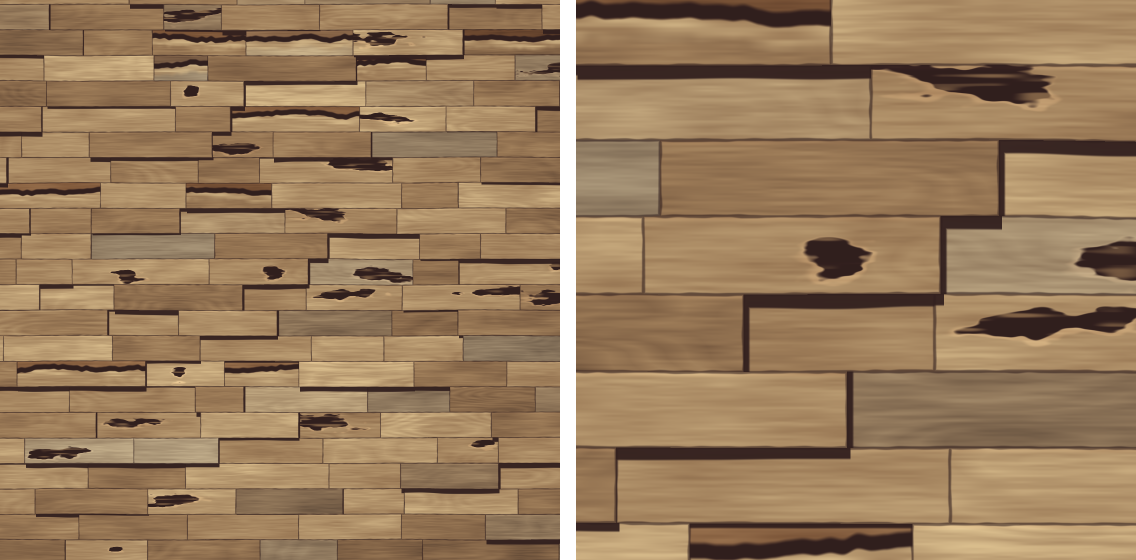
Left, the full canvas; right, a detail of the centre.
Write a WebGL 2 fragment shader that draws this texture.

```glsl
#version 300 es
precision highp float;
uniform vec2 u_resolution;
out vec4 fragColor;

#define ROWS 21.97
#define ROW_OFFSET 0.2
#define COLUMNS 5.8
#define JOINT_JITTER 0.56
#define SHADOW_DROP 0.0088
#define SHADOW_SIDE 0.0042
#define SEAM_WIDTH 0.0011
#define GRAIN_STRENGTH 0.30
#define TONE_SPREAD 0.52
#define GOUGE_SHARE 0.17
#define TORN_SHARE 0.07

const vec3 SHADE = vec3(0.19, 0.12, 0.115);
const vec3 UMBER = vec3(0.36, 0.27, 0.20);
const vec3 BROWN = vec3(0.50, 0.38, 0.27);
const vec3 TAN = vec3(0.61, 0.48, 0.34);
const vec3 SAND = vec3(0.71, 0.59, 0.43);
const vec3 PALE = vec3(0.85, 0.74, 0.55);

struct Block { vec2 id; float left; float right; float height; };

float hash(vec2 p) {
  vec3 q = fract(p.xyx * 0.1031);
  q += dot(q, q.yzx + 33.33);
  return fract((q.x + q.y) * q.z);
}
float noise(vec2 p) {
  vec2 i = floor(p), f = fract(p);
  f = f * f * (3.0 - 2.0 * f);
  return mix(mix(hash(i), hash(i + vec2(1, 0)), f.x),
             mix(hash(i + vec2(0, 1)), hash(i + 1.0), f.x), f.y);
}

// Staggered blocks with uneven joints
float jointAt(float column, float row) {
  float jitter = JOINT_JITTER * (hash(vec2(column, row + 40.0)) - 0.5);
  return (column - hash(vec2(row, 7.3)) + jitter) / COLUMNS;
}
Block blockAt(float x, float row) {
  float column = floor(x * COLUMNS + hash(vec2(row, 7.3)));
  if (x < jointAt(column, row)) column -= 1.0;
  else if (x >= jointAt(column + 1.0, row)) column += 1.0;
  vec2 id = vec2(column, row);
  return Block(id, jointAt(column, row), jointAt(column + 1.0, row), hash(id + 91.7));
}

vec3 woodRamp(float t) {
  t = clamp(t, 0.0, 1.0) * 4.0;
  vec3 c = mix(UMBER, BROWN, min(t, 1.0));
  c = mix(c, TAN, clamp(t - 1.0, 0.0, 1.0));
  c = mix(c, SAND, clamp(t - 2.0, 0.0, 1.0));
  return mix(c, PALE, clamp(t - 3.0, 0.0, 1.0));
}
// Long fibres, curved growth rings and soft stains
float woodGrain(vec2 g, vec2 id) {
  float fibre = noise(g * vec2(22, 430)) + 0.6 * noise(g * vec2(60, 800)) - 0.8;
  float rings = abs(fract(noise(g * vec2(7, 38)) * 6.0 + 0.3 * noise(g * vec2(30, 90))) - 0.5) - 0.25;
  float stain = noise(g * vec2(14, 55)) - 0.5;
  return fibre * 0.55 + rings * hash(id + 5.1) * 0.9 + stain * 0.8;
}

// Ragged hollow with a bright lower lip
vec3 addGouge(vec3 c, vec2 q, vec2 size, vec2 g, vec2 id) {
  vec2 centre = size * mix(vec2(0.2, 0.35), vec2(0.8), vec2(hash(id + 11.0), hash(id + 12.0)));
  vec2 reach = mix(vec2(0.012, 0.005), vec2(0.075, 0.013), vec2(hash(id + 13.0), hash(id + 14.0)));
  vec2 d = q - centre;
  d.y += d.x * (hash(id + 15.0) - 0.5) * 0.3;
  float rough = (noise(g * vec2(45, 150)) - 0.5) * 1.3 + (noise(g * vec2(130, 420)) - 0.5) * 0.4;
  float lip = length((d + vec2(0.0, 0.002)) / reach) + rough;
  c = mix(c, c * 1.14, 1.0 - smoothstep(0.95, 1.25, lip));
  vec3 inside = mix(SHADE, BROWN, smoothstep(0.55, 0.95, noise(g * vec2(35, 360))));
  return mix(c, inside, 1.0 - smoothstep(0.82, 1.0, length(d / reach) + rough));
}
// Split face: dark crack above a pale, fibrous band
vec3 addTear(vec3 c, float v, vec2 g) {
  float line = 0.58 + 0.22 * (noise(g * vec2(28, 1)) - 0.5) + 0.08 * (noise(g * vec2(120, 1)) - 0.5);
  float band = smoothstep(line - 0.38, line - 0.15, v) * (1.0 - smoothstep(line - 0.02, line + 0.02, v));
  c = mix(c, mix(TAN, PALE, noise(g * vec2(30, 380))), band * 0.85);
  c = mix(c, c * vec3(0.8, 0.7, 0.65), smoothstep(line, line + 0.05, v));
  float crack = smoothstep(line - 0.02, line + 0.03, v) * (1.0 - smoothstep(line + 0.17, line + 0.24, v));
  return mix(c, SHADE, crack);
}

vec3 woodWall(vec2 uv) {
  float y = uv.y * ROWS + ROW_OFFSET + 0.05 * (noise(uv * vec2(7, 9)) - 0.5);
  float row = floor(y), v = y - row;
  Block b = blockAt(uv.x, row);
  vec2 size = vec2(b.right - b.left, 1.0 / ROWS), q = vec2(uv.x - b.left, v / ROWS);
  vec2 g = q + vec2(hash(b.id + 1.7), hash(b.id + 2.9)) * 9.0 + 3.0;
  // Block colour under a soft pool of light, some blocks weathered grey
  float tone = 0.69 + TONE_SPREAD * (hash(b.id + 3.3) - 0.5) - 0.32 * length(uv - vec2(0.42, 0.62));
  vec3 c = woodRamp(tone + GRAIN_STRENGTH * woodGrain(g, b.id));
  vec3 grey = dot(c, vec3(0.35, 0.45, 0.2)) * vec3(1.03, 1.0, 0.9);
  c = mix(c, grey, 0.45 * smoothstep(0.8, 1.0, hash(b.id + 4.4)));
  float wear = hash(b.id + 6.6);
  if (wear < GOUGE_SHARE) c = addGouge(c, q, size, g, b.id);
  else if (wear > 1.0 - TORN_SHARE) c = addTear(c, v, g);
  // Thin seams and lit upper edges
  float top = size.y - q.y;
  float edge = min(min(q.x, size.x - q.x), min(q.y, top)) + 0.0008 * (noise(g * 130.0) - 0.5);
  c *= 1.0 + 0.1 * b.height * (1.0 - smoothstep(0.0015, 0.004, top));
  c = mix(c, SHADE, 0.6 * (1.0 - smoothstep(0.3 * SEAM_WIDTH, 1.3 * SEAM_WIDTH, edge)));
  // Shadows from prouder blocks above and to the left
  float above = blockAt(uv.x - 0.002, row + 1.0).height - b.height;
  float beside = blockAt(b.left - 0.005, row).height - b.height;
  float drop = SHADOW_DROP * smoothstep(0.12, 0.6, above) * (0.85 + 0.3 * noise(g * vec2(20, 1)));
  vec2 depth = vec2(SHADOW_SIDE * smoothstep(0.15, 0.7, beside), drop);
  vec2 shadow = 1.0 - smoothstep(depth - 0.0008, depth + 0.0008, vec2(q.x, top) + 0.0006);
  return mix(c, SHADE, 0.94 * max(shadow.x, shadow.y));
}

void main() {
  vec3 sum = vec3(0.0);
  for (int i = 0; i < 4; i++) // Four samples smooth the joints
    sum += woodWall((gl_FragCoord.xy + vec2(i & 1, i >> 1) * 0.5 - 0.25) / u_resolution);
  fragColor = vec4(sum * 0.25, 1.0);
}
```
